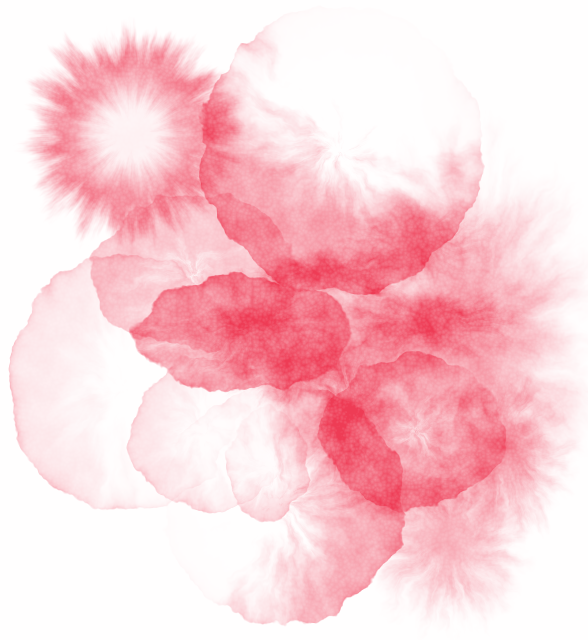
A Shadertoy shader for this background:

```glsl
// Overlapping red watercolour washes with feathered pools and dried rims on white paper.
#define PAPER vec3(1.0, 0.995, 0.995)
#define PIGMENT vec3(0.935, 0.235, 0.335)
#define WOBBLE 0.9       // raggedness of wash edges
#define FEATHER 0.24     // streaking of soft pools
#define GRAIN 0.20       // paper tooth
#define MOTTLE 0.16      // uneven pigment
#define POOLS 11

// Soft pools: centre and radii, with the canvas 100 units high
const vec4 POOL[POOLS] = vec4[](
    vec4(72.5, 48.0, 15.0, 21.0), vec4(78.0, 29.7, 8.0, 10.0),
    vec4(70.0, 15.5, 9.0, 10.0),  vec4(51.5, 57.0, 9.5, 3.2),
    vec4(40.4, 48.6, 9.0, 6.5),   vec4(45.5, 42.7, 8.0, 5.0),
    vec4(54.5, 34.9, 5.5, 9.0),   vec4(67.7, 49.5, 11.0, 4.5),
    vec4(62.5, 23.2, 9.0, 4.0),   vec4(56.0, 48.0, 12.0, 9.0),
    vec4(65.0, 62.0, 9.0, 5.0));
const float STRENGTH[POOLS] = float[](
    0.45, 0.50, 0.38, 0.70, 0.75, 0.60, 0.75, 0.70, 0.45, 0.40, 0.45);

// Dark fold where two washes met
const vec2 FOLD[4] = vec2[](
    vec2(45.0, 39.8), vec2(54.0, 44.3), vec2(58.9, 48.7), vec2(67.0, 47.7));

vec2 hash2(vec2 p) {
    vec3 h = fract(p.xyx * vec3(0.1031, 0.1030, 0.0973));
    h += dot(h, h.yzx + 33.33);
    return fract((h.xx + h.yz) * h.zy);
}

// Layered sines, roughly -1 to 1
float ripple(vec2 p) {
    float sum = 0.0, amp = 0.5;
    for (int i = 0; i < 6; i++) {
        p = mat2(1.3, 1.1, -1.1, 1.3) * p + 1.7;
        sum += amp * sin(p.x + 1.6 * sin(p.y));
        amp *= 0.62;
    }
    return sum;
}

// Distance to the nearest scattered point
float cellular(vec2 p) {
    vec2 cell = floor(p);
    float nearest = 2.0;
    for (int y = -1; y <= 1; y++)
        for (int x = -1; x <= 1; x++) {
            vec2 c = cell + vec2(x, y);
            nearest = min(nearest, length(c + hash2(c) - p));
        }
    return nearest;
}

// Elliptical wash; pull.xy gathers the pigment, pull.z fills the middle
float wash(vec2 p, vec4 oval, vec3 pull, float fill, float rim) {
    vec2 q = (p - oval.xy) / oval.zw;
    float l = length(q);
    float depth = (1.0 - l) * min(oval.z, oval.w);
    float px = 100.0 / iResolution.y;
    float lean = dot(q, pull.xy);
    float streak = ripple(q * 2.5 + 3.0 * q / (l + 0.05) + oval.xy);
    float body = smoothstep(-0.25, 0.6, lean + 0.5 * l - 0.25 + pull.z + 0.22 * streak);
    float inward = max(depth, 0.0);
    float edge = 0.6 * exp(-inward * 2.5) + 0.4 * exp(-inward * 0.5);
    edge *= smoothstep(-1.2, 0.2, lean) * (0.85 + 0.4 * streak);
    return smoothstep(-px, px, depth) * clamp(fill * body + rim * edge, 0.0, 1.0);
}

// Soft pool with radial feathering
float pool(vec2 p, vec4 oval, float strength) {
    vec2 q = (p - oval.xy) / oval.zw;
    float l = length(q);
    float streak = ripple(5.0 * q / (l + 0.1) + q * 1.5 + oval.xy);
    return strength * smoothstep(1.5, 0.1, l + FEATHER * streak * smoothstep(0.0, 0.7, l));
}

// Pale-centred ring with a bristling outer edge
float halo(vec2 p, vec2 centre) {
    vec2 q = p - centre;
    float r = length(q);
    float streak = ripple(7.0 * q / (r + 0.5) + q * 0.12);
    float outer = 1.0 - smoothstep(10.5, 17.5, r + 2.2 * streak);
    return (0.06 + 0.54 * smoothstep(3.0, 12.0, r + streak)) * outer;
}

float segment(vec2 p, vec2 a, vec2 b) {
    vec2 ab = b - a;
    return length(p - a - ab * clamp(dot(p - a, ab) / dot(ab, ab), 0.0, 1.0));
}

void mainImage(out vec4 fragColor, in vec2 fragCoord) {
    vec2 p = fragCoord * 100.0 / iResolution.y;
    vec2 w = p + WOBBLE * vec2(ripple(p * 0.2), ripple(p * 0.2 + 7.0));

    // Each layer lets part of the paper through
    float clear = 1.0 - halo(p, vec2(20.6, 79.0));
    clear *= 1.0 - wash(w, vec4(53.1, 76.6, 21.9, 22.4), vec3(-0.45, -0.9, 0.0), 0.46, 0.24);
    clear *= 1.0 - wash(w, vec4(30.6, 57.5, 16.2, 12.0), vec3(0.1, 0.2, 0.5), 0.27, 0.05);
    clear *= 1.0 - wash(w, vec4(19.5, 40.1, 18.2, 20.1), vec3(-0.9, 0.1, -0.1), 0.09, 0.25);
    clear *= 1.0 - wash(w, vec4(38.0, 47.9, 16.8, 8.9), vec3(0.2, 0.3, 0.45), 0.46, 0.25);
    clear *= 1.0 - wash(w, vec4(32.6, 32.3, 12.0, 12.2), vec3(-0.6, 0.0, 0.0), 0.09, 0.2);
    clear *= 1.0 - wash(w, vec4(42.0, 27.3, 6.5, 8.9), vec3(0.3, -0.6, 0.0), 0.1, 0.2);
    clear *= 1.0 - wash(w, vec4(64.5, 32.3, 14.3, 12.0), vec3(-0.5, -0.2, 0.4), 0.42, 0.22);
    clear *= 1.0 - wash(w, vec4(44.3, 21.2, 19.0, 18.5), vec3(0.9, 0.0, 0.0), 0.42, 0.14);
    for (int i = 0; i < POOLS; i++) clear *= 1.0 - pool(w, POOL[i], STRENGTH[i]);

    float fold = 100.0;
    for (int i = 0; i < 3; i++) fold = min(fold, segment(w, FOLD[i], FOLD[i + 1]));
    clear *= 1.0 - 0.4 * exp(-fold * 1.8);

    // Paper tooth and mottling
    float tooth = cellular(p * 1.7) - 0.45;
    float ink = (1.0 - clear) * (1.0 + GRAIN * tooth + MOTTLE * ripple(p * 0.35 + 3.0));
    fragColor = vec4(mix(PAPER, PIGMENT, clamp(ink, 0.0, 1.0)), 1.0);
}
```
